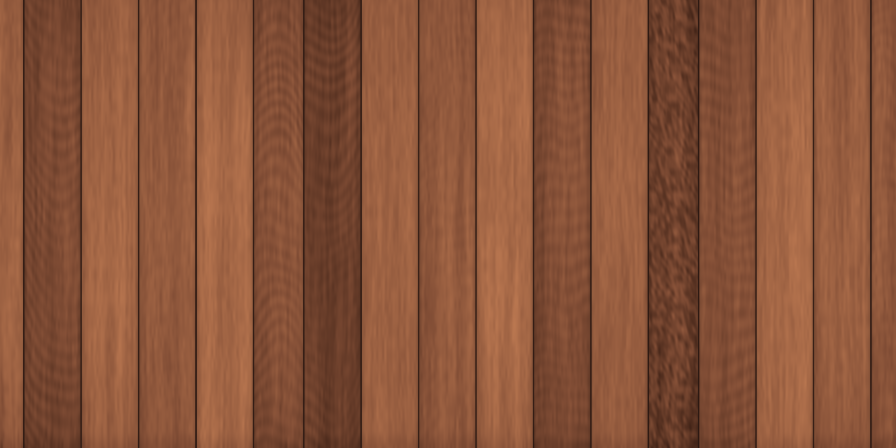
Give the GLSL for this texture, as a Shadertoy shader.

```glsl
// Seventeen upright hardwood boards parted by thin dark seams.
// Each board has its own tone; stretched noise gives streaks, fibres and pores,
// curved rings mark the darker boards, and one narrow board is coarsely flecked.

const int SEAMS = 16;
const float FIRST_SEAM = 0.0265;    // lengths are in canvas widths
const float PITCH = 0.0641;
const float NARROWING = 0.0080;     // width missing from a narrow board
const int NARROW_A = 5;
const int NARROW_B = 12;
const int FLECKED = 12;
const float SEAM_HALF = 0.00085;
const float EDGE_SHADE = 0.0022;
const float STREAK = 0.20;
const float FIBRE = 0.17;
const float PORE = 0.13;
const float RING = 0.075;
const float FLECK = 0.42;

const vec3 SEAM_COLOR = vec3(0.17, 0.095, 0.07);
const vec3 DARK_WOOD = vec3(0.32, 0.18, 0.12);
const vec3 MID_WOOD = vec3(0.51, 0.305, 0.21);
const vec3 PALE_WOOD = vec3(0.70, 0.445, 0.30);

// Board tones from left to right: 0 is dark, 1 is pale
const float TONE[17] = float[17](
    0.66, 0.36, 0.76, 0.66, 0.83, 0.48, 0.28, 0.79, 0.65,
    0.83, 0.46, 0.77, 0.22, 0.46, 0.82, 0.70, 0.62);

float hash(vec2 p) {
    vec3 q = fract(vec3(p.xyx) * 0.1031);
    q += dot(q, q.yzx + 33.33);
    return fract((q.x + q.y) * q.z);
}

float noise(vec2 p) {
    vec2 i = floor(p), f = fract(p);
    f = f * f * (3.0 - 2.0 * f);
    return mix(mix(hash(i), hash(i + vec2(1, 0)), f.x),
               mix(hash(i + vec2(0, 1)), hash(i + vec2(1, 1)), f.x), f.y);
}

// Position of seam k, shifted left after each narrow board
float seamX(int k) {
    float narrowed = float(k >= NARROW_A) + float(k >= NARROW_B);
    return FIRST_SEAM + PITCH * float(k) - NARROWING * narrowed;
}

// Tone change from the wood grain; u runs -1..1 across the board
float grain(vec2 p, float u, int board, float tone) {
    float id = float(board);
    vec2 q = p + vec2(id * 0.37, id * 1.73);
    float warp = noise(q * vec2(30.0, 9.0)) - 0.5;
    q.x += 0.004 * warp;

    float streak = noise(q * vec2(95.0, 2.5)) - 0.5;
    float fibre = noise(q * vec2(330.0, 14.0)) - 0.5;
    float pore = noise(q * vec2(430.0, 75.0)) - 0.5;
    float g = STREAK * streak + FIBRE * fibre + PORE * pore;

    // Arched growth rings, clearest on darker boards
    float bend = mix(-2.2, 2.2, hash(vec2(id, 4.0)));
    float lean = hash(vec2(id, 8.0)) - 0.5;
    float phase = 330.0 * q.y + 6.0 * bend * (u - lean) * (u - lean) + 16.0 * warp;
    float figured = 1.0 - smoothstep(0.45, 0.75, tone);
    float patches = noise(q * vec2(25.0, 10.0) + 7.0);
    g += RING * figured * patches * sin(phase);

    // Short slanted flecks
    if (board == FLECKED) {
        vec2 slant = vec2(q.x + 0.25 * q.y, q.y);
        g += FLECK * (noise(slant * vec2(300.0, 120.0)) - 0.45);
    }
    return g;
}

vec3 woodColor(float t) {
    vec3 c = mix(DARK_WOOD, MID_WOOD, clamp(t * 2.0, -0.3, 1.0));
    return mix(c, PALE_WOOD, clamp(t * 2.0 - 1.0, 0.0, 1.2));
}

void mainImage(out vec4 fragColor, in vec2 fragCoord) {
    vec2 p = fragCoord / iResolution.x;
    float v = fragCoord.y / iResolution.y;
    float pixel = 1.0 / iResolution.x;

    // Find the board and the nearest seam
    int board = 0;
    int nearest = 0;
    float seamDist = 1.0;
    for (int k = 0; k < SEAMS; k++) {
        float d = p.x - seamX(k);
        if (d >= 0.0) board = k + 1;
        if (abs(d) < seamDist) { seamDist = abs(d); nearest = k; }
    }
    float left = seamX(board - 1), right = seamX(board);
    float u = (2.0 * p.x - left - right) / (right - left);
    float id = float(board);

    // Board tone with uneven light along and across it
    float tone = TONE[board];
    float t = tone + grain(p, u, board, tone);
    t += 0.10 * (noise(vec2(id * 5.3, p.y * 7.0)) - 0.5);
    t += 0.10 * (hash(vec2(id, 2.0)) - 0.5) * u;
    t += 0.05 - 0.11 * pow(abs(2.0 * v - 1.0), 2.0);
    t -= 0.12 * (1.0 - smoothstep(0.0, 0.04, v));
    vec3 color = woodColor(t);

    // Soft shade beside each seam, then the seam itself
    color *= 1.0 - 0.22 * exp(-seamDist / EDGE_SHADE);
    float depth = mix(0.75, 1.0, hash(vec2(float(nearest), 11.0)));
    float line = 1.0 - smoothstep(SEAM_HALF - 0.5 * pixel, SEAM_HALF + 0.5 * pixel, seamDist);
    color = mix(color, SEAM_COLOR, depth * line);

    fragColor = vec4(color, 1.0);
}
```
